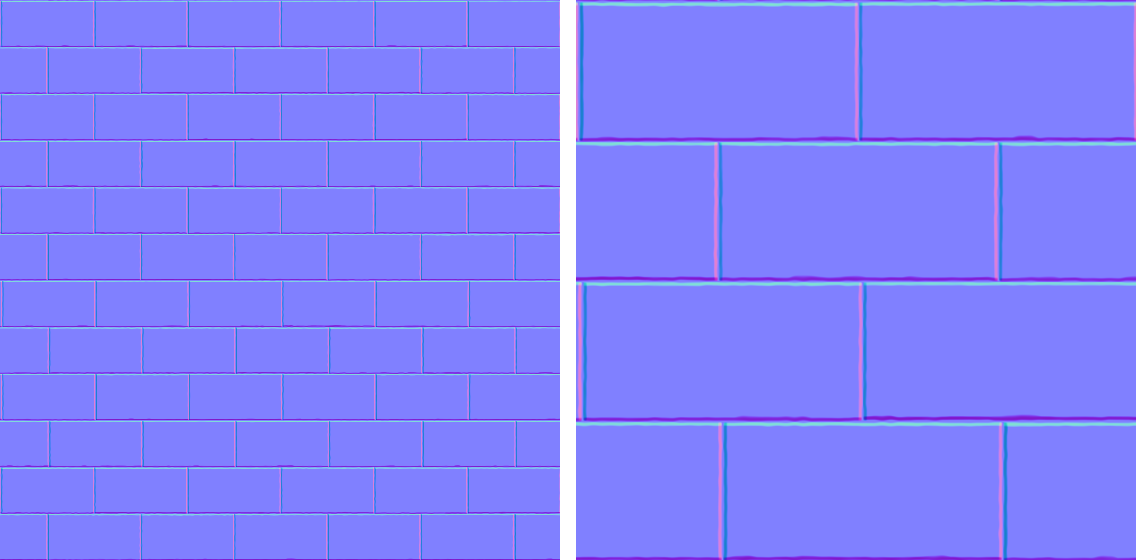
Left, the full canvas; right, a detail of the centre.
A three.js fragment shader for this texture map:

```glsl
// Tangent-space normal map of a running-bond block wall with thin, slightly worn joints
varying vec2 vUv;

float hash(vec2 p) {
  vec3 q = fract(p.xyx * vec3(0.1031, 0.1030, 0.0973));
  q += dot(q, q.yzx + 33.33);
  return fract((q.x + q.y) * q.z);
}

// Value noise that wraps after a whole number of cells
float wrapNoise(vec2 uv, float cells) {
  vec2 p = uv * cells;
  vec2 i = floor(p);
  vec2 f = fract(p);
  f = f * f * (3.0 - 2.0 * f);
  vec2 a = mod(i, cells);
  vec2 b = mod(i + 1.0, cells);
  return mix(mix(hash(a), hash(vec2(b.x, a.y)), f.x),
             mix(hash(vec2(a.x, b.y)), hash(b), f.x), f.y);
}

// Soft bevel bands at a given inset from the joint centre lines
vec2 bevel(vec2 inset, vec2 shift, float chip) {
  vec2 d = inset - 0.0015 - shift;
  vec2 width = vec2(0.0016) + vec2(0.0003, 0.0012) * chip * step(0.0, d);
  return 1.0 - smoothstep(vec2(0.0), width, abs(d));
}

void main() {
  vec2 grid = vec2(6.0, 12.0);

  // Alternate courses move by half a block; the middle courses sit a touch further right
  vec2 p = vUv + vec2(0.0, 0.0009);
  float row = mod(floor(p.y * grid.y), grid.y);
  float courseShift = 0.0016 + 0.0024 * step(1.5, row) * step(row, 5.5);
  p.x -= courseShift + 0.5 * (1.0 - mod(row, 2.0)) / grid.x;

  vec2 block = vec2(mod(floor(p.x * grid.x), grid.x), row);
  vec2 cell = fract(p * grid);
  vec2 lowInset = cell / grid;
  vec2 highInset = (1.0 - cell) / grid;

  // Ragged edges, sparse chips and a small offset for every block edge
  float ragged = (wrapNoise(vUv, 192.0) - 0.5) * 0.0006;
  float chip = smoothstep(0.68, 0.95, wrapNoise(vUv, 60.0));
  vec2 lowVary = vec2(hash(block + 17.0), hash(block + 41.0));
  vec2 highVary = vec2(hash(block + 73.0), hash(block + 97.0));
  vec2 low = bevel(lowInset, ragged + (lowVary - 0.5) * 0.0006, chip);
  vec2 high = bevel(highInset, ragged + (highVary - 0.5) * 0.0006, chip * 0.3);

  // Edges face outwards and flatten where joints cross
  vec2 slope = high * (0.95 + 0.3 * highVary) - low * (1.0 + 0.4 * lowVary);
  slope *= 0.85 + 0.3 * wrapNoise(vUv + 0.37, 128.0);
  slope *= smoothstep(0.0, 0.0016, min(lowInset, highInset).yx);

  vec3 normal = normalize(vec2(1.0, 0.0).yyx + vec3(slope, 0.0));
  gl_FragColor = vec4(normal * 0.5 + 0.5, 1.0);
}
```
